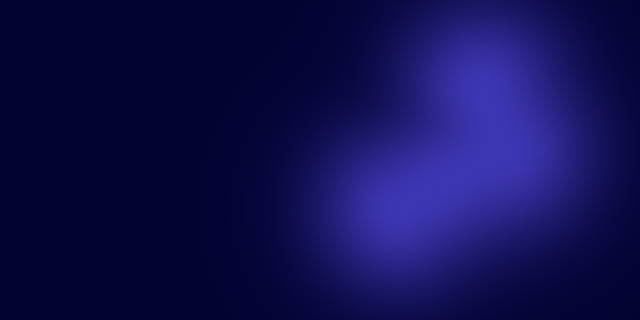
Reproduce this background procedurally as a WebGL 1 fragment shader.

```glsl
precision highp float;
// Soft bent indigo glow on a deep navy field with fine grain.

uniform vec2 u_resolution;

// Bend points of the glow, in units of canvas height
#define GLOW_TOP vec2(1.51, 0.72)
#define GLOW_BEND vec2(1.57, 0.53)
#define GLOW_LEFT vec2(1.25, 0.35)
#define GLOW_WIDTH 0.27
#define BEND_BLEND 0.08
#define NAVY vec3(0.010, 0.010, 0.200)
#define INDIGO vec3(0.240, 0.212, 0.700)
#define GRAIN_CELLS 256.0
#define GRAIN_AMOUNT 0.035

// Sine-free hash, 0 to 1
float hash(vec2 cell) {
  vec3 q = fract(vec3(cell.xyx) * 0.1031);
  q += dot(q, q.yzx + 33.33);
  return fract((q.x + q.y) * q.z);
}

float segmentDistance(vec2 p, vec2 a, vec2 b) {
  vec2 ab = b - a;
  float along = clamp(dot(p - a, ab) / dot(ab, ab), 0.0, 1.0);
  return length(p - a - ab * along);
}

float smoothMin(float a, float b, float k) {
  float h = max(k - abs(a - b), 0.0) / k;
  return min(a, b) - 0.25 * k * h * h;
}

void main() {
  vec2 p = gl_FragCoord.xy / u_resolution.y;
  // Keep the layout anchored across the width on other aspect ratios
  p.x *= 2.0 * u_resolution.y / u_resolution.x;

  // Glow: Gaussian falloff around two joined segments
  float upperArm = segmentDistance(p, GLOW_TOP, GLOW_BEND);
  float lowerArm = segmentDistance(p, GLOW_BEND, GLOW_LEFT);
  float d = smoothMin(upperArm, lowerArm, BEND_BLEND) / GLOW_WIDTH;
  float glow = exp(-d * d);

  // Grain: strongest where the glow is bright
  float grain = hash(floor(p * GRAIN_CELLS)) - 0.5;
  glow *= 1.0 + GRAIN_AMOUNT * grain;

  gl_FragColor = vec4(mix(NAVY, INDIGO, glow), 1.0);
}
```
